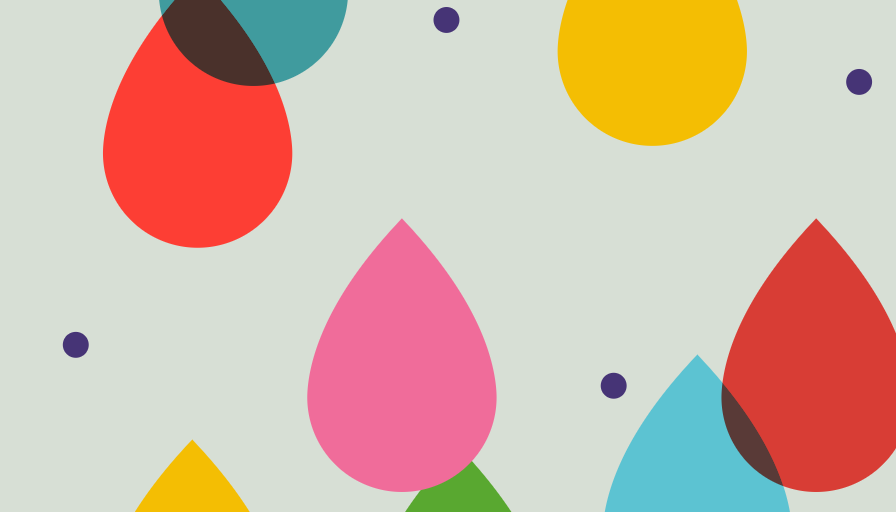
Write a Shadertoy shader that draws this background.

```glsl
// Flat coloured drops and small dots scattered over a pale grey-green ground.
// Each drop is a half disc below a tapering power curve; drops are painted in
// order, and overprinting inks multiply with any ink already beneath them.

// Lengths are in canvas heights.
const float DROP_RADIUS = 0.1849;
const float TIP_HEIGHT  = 0.3495;   // from drop centre to its point
const float TAPER       = 1.8;      // exponent of the side curve
const float DOT_RADIUS  = 0.0253;
const float INK_LIFT    = 0.043;    // brightness added where inks overlap

const vec3 GROUND  = vec3(0.845, 0.874, 0.835);
const vec3 DOT_INK = vec3(0.275, 0.204, 0.463);

const int DROP_COUNT = 8;
const vec2 DROP_CENTRE[DROP_COUNT] = vec2[](
    vec2(0.386, 0.701),  vec2(0.495, 1.017),  vec2(1.274, 0.900),  vec2(0.3755, -0.208),
    vec2(0.895, -0.221), vec2(0.785, 0.224),  vec2(1.362, -0.042), vec2(1.594, 0.224));

// rgb = ink colour, a = 1 when the ink overprints, 0 when it is opaque
const vec4 DROP_INK[DROP_COUNT] = vec4[](
    vec4(0.992, 0.243, 0.204, 0.0),   // scarlet
    vec4(0.251, 0.608, 0.620, 1.0),   // teal
    vec4(0.955, 0.745, 0.012, 0.0),   // yellow
    vec4(0.955, 0.745, 0.012, 0.0),   // yellow
    vec4(0.349, 0.659, 0.188, 0.0),   // green
    vec4(0.941, 0.424, 0.604, 0.0),   // pink
    vec4(0.361, 0.765, 0.824, 0.0),   // sky blue
    vec4(0.847, 0.239, 0.208, 1.0));  // brick red

const int DOT_COUNT = 4;
const vec2 DOT_CENTRE[DOT_COUNT] = vec2[](
    vec2(0.872, 0.961), vec2(1.678, 0.840), vec2(0.148, 0.3265), vec2(1.1986, 0.2466));

// Approximate signed distance to a drop centred on the origin
float dropDistance(vec2 p) {
    if (p.y < 0.0) return length(p) - DROP_RADIUS;
    float h = p.y / TIP_HEIGHT;
    float halfWidth = DROP_RADIUS * (1.0 - pow(h, TAPER));
    float slope = DROP_RADIUS * TAPER / TIP_HEIGHT * pow(h, TAPER - 1.0);
    return (abs(p.x) - halfWidth) / sqrt(1.0 + slope * slope);
}

// Edge softened over one pixel
float coverage(float distance) {
    return clamp(0.5 - distance * iResolution.y, 0.0, 1.0);
}

void mainImage(out vec4 fragColor, in vec2 fragCoord) {
    vec2 p = fragCoord / iResolution.y;
    vec3 colour = GROUND;
    float inked = 0.0;

    // Drops, back to front
    for (int i = 0; i < DROP_COUNT; i++) {
        vec4 ink = DROP_INK[i];
        float cover = coverage(dropDistance(p - DROP_CENTRE[i]));
        vec3 overprint = ink.rgb * colour + INK_LIFT;
        vec3 paint = mix(ink.rgb, overprint, ink.a * inked);
        colour = mix(colour, paint, cover);
        inked = max(inked, cover);
    }

    // Small dots
    for (int i = 0; i < DOT_COUNT; i++) {
        float cover = coverage(length(p - DOT_CENTRE[i]) - DOT_RADIUS);
        colour = mix(colour, DOT_INK, cover);
    }

    fragColor = vec4(colour, 1.0);
}
```
